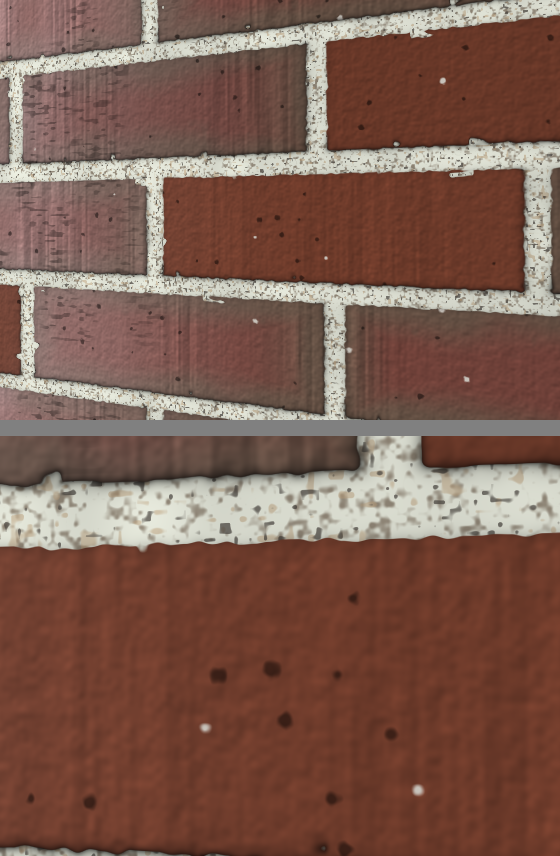
Top, the full canvas; bottom, a detail of the centre.
Write a WebGL 2 fragment shader that draws this texture.

```glsl
#version 300 es
precision highp float;
// Brick wall in running bond, seen at an angle so the courses fan out to the right.
// The canvas is mapped to wall space, split into bricks with a rounded-box distance,
// then shaded as fired clay (streaks, pits, ash, sheen) or as sandy mortar.
uniform vec2 u_resolution;
out vec4 outColor;

#define BRICK_PITCH 2.285
#define COURSE_LEFT 0.2457
#define COURSE_GROWTH 0.0845
#define HEAD_JOINT 0.063
#define BED_JOINT 0.071
#define EDGE_WEAR 0.016
#define CLAY vec3(0.415, 0.222, 0.160)
#define FLASHED vec3(0.420, 0.245, 0.215)
#define ASH vec3(0.365, 0.310, 0.260)
#define SHEEN vec3(0.670, 0.560, 0.565)
#define MORTAR vec3(0.880, 0.890, 0.840)
#define SAND vec3(0.560, 0.520, 0.460)

float hash(vec2 p) {
    vec3 q = fract(p.xyx * 0.1031);
    q += dot(q, q.yzx + 33.33);
    return fract((q.x + q.y) * q.z);
}

float noise(vec2 p) {
    vec2 i = floor(p), f = fract(p);
    f = f * f * (3.0 - 2.0 * f);
    return mix(mix(hash(i), hash(i + vec2(1, 0)), f.x),
               mix(hash(i + vec2(0, 1)), hash(i + vec2(1, 1)), f.x), f.y);
}

float relief(vec2 p) {
    return noise(p * 24.0) + 0.6 * noise(p * 50.0);
}

float roundedBox(vec2 p, vec2 halfSize, float radius) {
    vec2 q = abs(p) - halfSize + radius;
    return length(max(q, 0.0)) + min(max(q.x, q.y), 0.0) - radius;
}

// Randomly placed spots: x is a dark pit, y is a pale chip.
vec2 spots(vec2 p) {
    vec2 cell = floor(p), found = vec2(0.0);
    float kind = hash(cell + 41.0);
    vec2 centre = 0.25 + 0.5 * vec2(hash(cell + 3.0), hash(cell + 17.0));
    float radius = mix(0.05, 0.13, hash(cell + 29.0));
    float wobble = 0.08 * (noise(p * 9.0) - 0.5);
    float spot = 1.0 - smoothstep(radius - 0.05, radius + 0.05, length(p - cell - centre) + wobble);
    found.x = spot * step(kind, 0.16);
    found.y = spot * step(0.965, kind);
    return found;
}

vec3 mortarColor(vec2 p, float x) {
    float grain = 0.55 * noise(p * 42.0) + 0.45 * noise(p * 75.0 + 7.0);
    vec3 c = mix(SAND, MORTAR, smoothstep(0.12, 0.52, grain));
    c = mix(c, vec3(0.72, 0.61, 0.47), 0.5 * smoothstep(0.76, 0.9, noise(p * 38.0 + 60.0)));
    c = mix(c, vec3(0.27, 0.25, 0.23), 0.7 * smoothstep(0.80, 0.93, noise(p * 50.0 + 23.0)));
    return c * (1.02 - 0.06 * x) * (0.95 + 0.1 * noise(p * 5.0));
}

vec3 brickColor(vec2 p, vec2 id, float along, float inside, float x) {
    float flash = step(0.5, abs(id.x + id.y));
    float tone = hash(id + 70.0);
    float cloud = noise(p * vec2(3.0, 2.0) + id * 9.0);

    // Ash gathers at the rim and the far end of flashed bricks.
    float rim = 1.0 - smoothstep(0.0, 0.32, inside + 0.16 * (cloud - 0.5));
    float ash = max(rim, 0.85 * smoothstep(0.72, 1.0, along));
    vec3 c = mix(CLAY, mix(FLASHED, ASH, 0.85 * ash), flash);
    float glare = 1.0 - smoothstep(-0.2, 0.8, x);
    c = mix(c, SHEEN, glare * mix(0.20, 0.70, flash) * (0.8 + 0.4 * cloud));
    c *= 0.96 + 0.1 * tone - 0.03 * x;

    // Drag lines across the face, with rough scuffs on flashed bricks.
    float band = smoothstep(0.35, 0.7, noise(vec2(p.x * 2.6, id.y * 5.3)));
    float drag = noise(vec2(p.x * 48.0, p.y * 1.4 + id.y * 7.0)) - 0.5;
    c *= 1.0 + drag * (0.05 + band * mix(0.10, 0.26, flash));
    float scuff = smoothstep(0.60, 0.82, noise(p * vec2(13.0, 42.0)));
    float worn = smoothstep(0.45, 0.75, noise(p * vec2(3.2, 2.2) + 31.0));
    c *= 1.0 - 0.38 * scuff * worn * flash * glare;

    // Lit bumps, pits and chips.
    c *= 1.0 + 0.16 * (relief(p) - relief(p - vec2(0.010, 0.014)));
    vec2 marks = spots(p * 6.0);
    c = mix(c, c * 0.4, 0.8 * marks.x);
    return mix(c, vec3(0.78, 0.76, 0.73), marks.y);
}

void main() {
    vec2 pos = gl_FragCoord.xy / u_resolution.y;
    float down = 1.0 - pos.y;

    // Wall space: one course is one unit high, and depth shrinks to the left.
    float course = COURSE_LEFT + COURSE_GROWTH * pos.x;
    vec2 wall = vec2(pos.x, down - 0.413 + 0.034 * pos.x) / course;
    float row = floor(wall.y);
    float shift = 0.15 + 0.11 * exp(-(row - 1.0) * (row - 1.0));
    float slide = wall.x - shift - 0.5 * BRICK_PITCH * (1.0 - mod(row, 2.0));
    vec2 id = vec2(floor(slide / BRICK_PITCH), row);
    vec2 local = vec2(slide - id.x * BRICK_PITCH, fract(wall.y));
    vec2 surface = wall * vec2(1.25, 1.0);

    // Brick outline with worn edges and a few notches.
    float joint = row + step(0.5, local.y);
    float bed = BED_JOINT + 0.018 * exp(-joint * joint);
    vec2 halfSize = vec2(0.5 * BRICK_PITCH - HEAD_JOINT, 0.5 - bed);
    float d = roundedBox(local - vec2(0.5 * BRICK_PITCH, 0.5), halfSize, 0.018);
    d += EDGE_WEAR * (noise(surface * 26.0) - 0.5);
    d += 0.045 * smoothstep(0.84, 0.96, noise(surface * 8.0 + 12.0));

    float soft = 0.8 / u_resolution.y;
    float brick = 1.0 - smoothstep(-soft, soft, d * course);
    vec3 color = mix(mortarColor(surface, pos.x),
                     brickColor(surface, id, local.x / BRICK_PITCH, -d, pos.x), brick);

    // Thin shadow along the lower and right arrises.
    float lower = smoothstep(0.75, 0.9, local.y);
    float right = smoothstep(0.93, 0.97, local.x / BRICK_PITCH);
    float crease = exp(-abs(d) / 0.014);
    color *= 1.0 - crease * (0.14 + 0.46 * max(lower, 0.6 * right));
    outColor = vec4(color, 1.0);
}
```
